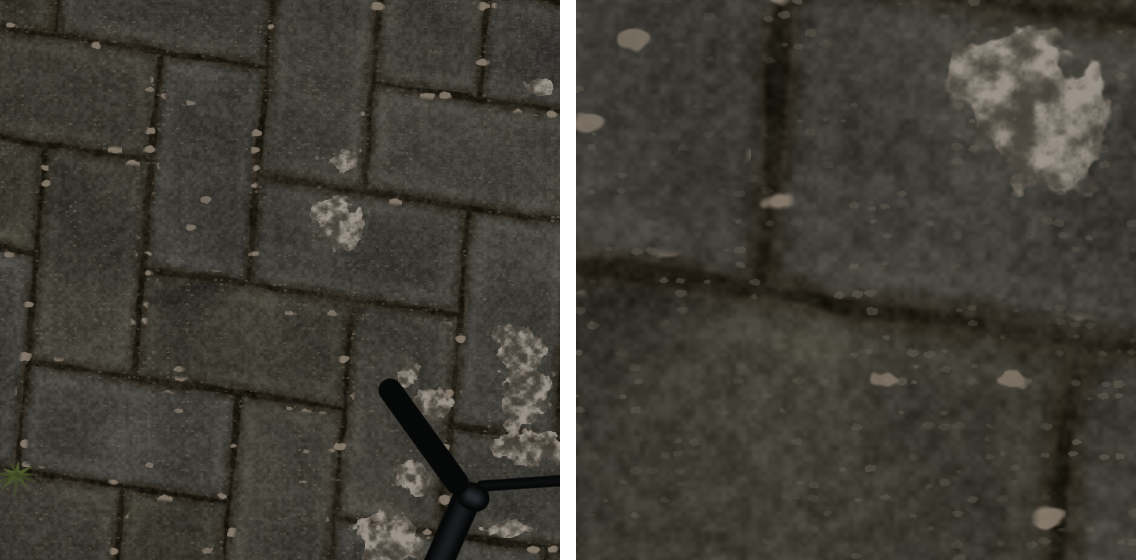
Left: the whole. Right: its middle third, enlarged.
Write a Shadertoy shader that draws this texture.

```glsl
// Weathered herringbone brick paving with lime stains, joint grit, a weed and a black metal stand.

// Brick layout: canvas position of one brick corner and the two brick-width axes
const vec2 ORIGIN = vec2(0.460, 0.686);
const vec2 AXIS_ACROSS = vec2(0.189, -0.0280);
const vec2 AXIS_DOWN = vec2(-0.017, -0.194);
// Joint sizes, in brick widths
const float CRACK_WIDTH = 0.017;
const float JOINT_WIDTH = 0.095;
const float EDGE_WOBBLE = 0.05;
// Colours
const vec3 STONE_WARM = vec3(0.232, 0.222, 0.185);
const vec3 STONE_COOL = vec3(0.248, 0.243, 0.225);
const vec3 JOINT_SOIL = vec3(0.185, 0.160, 0.115);
const vec3 CRACK = vec3(0.085, 0.075, 0.050);
const vec3 FLECK = vec3(0.40, 0.38, 0.33);
const vec3 GRIT = vec3(0.56, 0.51, 0.45);
const vec3 LIME_DARK = vec3(0.32, 0.29, 0.25);
const vec3 LIME_LIGHT = vec3(0.62, 0.59, 0.55);
const vec3 WEED = vec3(0.29, 0.34, 0.17);
const vec3 METAL = vec3(0.022, 0.026, 0.026);
const vec3 METAL_SHEEN = vec3(0.15, 0.17, 0.19);
// Lime stains: centre, radii
const int STAIN_COUNT = 10;
const vec4 STAINS[STAIN_COUNT] = vec4[](
    vec4(0.607, 0.711, 0.034, 0.023), vec4(0.607, 0.603, 0.057, 0.056),
    vec4(0.934, 0.325, 0.055, 0.105), vec4(0.950, 0.200, 0.075, 0.030),
    vec4(0.690, 0.035, 0.062, 0.058), vec4(0.729, 0.335, 0.024, 0.027),
    vec4(0.772, 0.275, 0.032, 0.036), vec4(0.740, 0.150, 0.036, 0.036),
    vec4(0.910, 0.055, 0.065, 0.015), vec4(0.970, 0.845, 0.026, 0.017));
const vec2 WEED_ROOT = vec2(0.030, 0.152);
const int WEED_BLADES = 11;

float hash(vec2 p) { return fract(sin(dot(p, vec2(127.1, 311.7))) * 43758.5); }

float noise(vec2 p) {
    vec2 i = floor(p), f = fract(p);
    f = f * f * (3.0 - 2.0 * f);
    return mix(mix(hash(i), hash(i + vec2(1, 0)), f.x),
               mix(hash(i + vec2(0, 1)), hash(i + 1.0), f.x), f.y);
}

float fbm(vec2 p) {
    float sum = 0.0, gain = 0.533;
    for (int i = 0; i < 4; i++) {
        sum += gain * noise(p);
        p = p * 2.03 + 17.3;
        gain *= 0.5;
    }
    return sum;
}

// Distance to a segment in x, position along it in y
vec2 segment(vec2 p, vec2 a, vec2 b) {
    vec2 ab = b - a;
    float t = clamp(dot(p - a, ab) / dot(ab, ab), 0.0, 1.0);
    return vec2(length(p - a - ab * t), t);
}

// Randomly scattered specks, one per grid cell at most
float specks(vec2 p, float scale, float chance) {
    vec2 g = p * scale, id = floor(g);
    vec2 offset = 0.35 + 0.3 * vec2(hash(id + 3.1), hash(id + 8.7));
    float size = 0.13 + 0.2 * hash(id + 5.3);
    float d = length((fract(g) - offset) * vec2(0.75, 1.2)) + 0.15 * (noise(g * 5.0) - 0.5);
    return step(hash(id), chance) * smoothstep(size + 0.06, size - 0.06, d);
}

// Distance to the brick edge in x (brick widths), brick centre in yz
vec3 herringbone(vec2 b) {
    vec2 cell = floor(b);
    float k = mod(cell.x + cell.y, 4.0);
    bool lying = k < 2.0;
    float firstHalf = 1.0 - mod(k, 2.0);
    vec2 centre = cell + (lying ? vec2(firstHalf, 0.5) : vec2(0.5, firstHalf));
    vec2 inset = (lying ? vec2(1.0, 0.5) : vec2(0.5, 1.0)) - abs(b - centre);
    return vec3(min(inset.x, inset.y), centre);
}

// Cylinder-shaded metal tube painted over a colour
vec3 tube(vec3 col, vec2 p, vec2 a, vec2 b, float radius, float sheen, float px) {
    float d = segment(p, a, b).x;
    vec3 metal = mix(METAL, METAL_SHEEN, sheen * smoothstep(0.9, 0.0, d / radius));
    return mix(col, metal, smoothstep(px, -px, d - radius));
}

void mainImage(out vec4 fragColor, in vec2 fragCoord) {
    float px = 1.0 / iResolution.y;
    vec2 p = fragCoord * px;

    // Bricks with uneven edges
    vec2 b = inverse(mat2(AXIS_ACROSS, AXIS_DOWN)) * (p - ORIGIN);
    b += EDGE_WOBBLE * (vec2(fbm(p * 16.0), fbm(p * 16.0 + 40.0)) - 0.5);
    vec3 brick = herringbone(b);
    float edge = brick.x;
    vec3 col = mix(STONE_WARM, STONE_COOL, hash(brick.yz)) * (0.75 + 0.5 * fbm(p * 9.0));
    col *= 1.0 + 0.12 * smoothstep(0.07, 0.13, edge) * smoothstep(0.24, 0.13, edge);
    col *= 1.0 - 0.3 * smoothstep(0.035, 0.0, segment(p, vec2(0.28, 0.465), vec2(0.38, 0.487)).x);

    // Soil-filled joints with a broken dark crack
    float soil = smoothstep(JOINT_WIDTH, 0.02, edge + 0.06 * (fbm(p * 45.0) - 0.5));
    col = mix(col, JOINT_SOIL, 0.75 * soil);
    float crackWidth = CRACK_WIDTH * (0.4 + 1.6 * noise(p * 22.0));
    float crack = smoothstep(crackWidth + 0.018, crackWidth - 0.010, edge);
    col = mix(col, CRACK, crack * (0.35 + 0.6 * noise(p * 13.0 + 5.0)));

    // Grain, flecks and grit
    col += 0.075 * (noise(p * 150.0) - 0.5) + 0.05 * (noise(p * 330.0) - 0.5);
    col = mix(col, FLECK, 0.65 * specks(p, 115.0, 0.20) * noise(p * 30.0));
    col = mix(col, GRIT, 0.85 * specks(p, 32.0, 0.22) * smoothstep(0.10, 0.05, edge));
    col = mix(col, GRIT, 0.70 * specks(p + 0.37, 40.0, 0.014));

    // Ragged lime stains
    float stain = 0.0;
    float ragged = 1.7 * (fbm(p * 32.0) - 0.5);
    for (int i = 0; i < STAIN_COUNT; i++) {
        float d = length((p - STAINS[i].xy) / STAINS[i].zw) + ragged;
        stain = max(stain, smoothstep(0.90, 0.78, d));
    }
    float crust = smoothstep(0.25, 0.75, fbm(p * 75.0));
    col = mix(col, mix(LIME_DARK, LIME_LIGHT, crust), stain * (0.55 + 0.4 * crust));

    // Weed
    for (int i = 0; i < WEED_BLADES; i++) {
        float seed = float(i);
        float angle = 6.2832 * (seed + 0.6 * hash(vec2(seed, 2.0))) / float(WEED_BLADES);
        vec2 tip = WEED_ROOT + (0.022 + 0.025 * hash(vec2(seed, 7.0))) * vec2(cos(angle), 0.75 * sin(angle));
        vec2 blade = segment(p, WEED_ROOT, tip);
        float mask = smoothstep(px, -px, blade.x - 0.005 * (1.0 - 0.8 * blade.y));
        col = mix(col, WEED * (0.75 + 0.5 * hash(vec2(seed, 4.0))), 0.85 * mask);
    }

    // Metal stand: thin arm, lower leg, collar, upper leg
    col = tube(col, p, vec2(0.860, 0.132), vec2(1.050, 0.145), 0.010, 0.2, px);
    col = tube(col, p, vec2(0.833, 0.108), vec2(0.768, -0.040), 0.026, 0.6, px);
    col = tube(col, p, vec2(0.840, 0.115), vec2(0.850, 0.110), 0.024, 1.0, px);
    col = tube(col, p, vec2(0.697, 0.303), vec2(0.816, 0.138), 0.021, 0.0, px);

    fragColor = vec4(clamp(col, 0.0, 1.0), 1.0);
}
```
